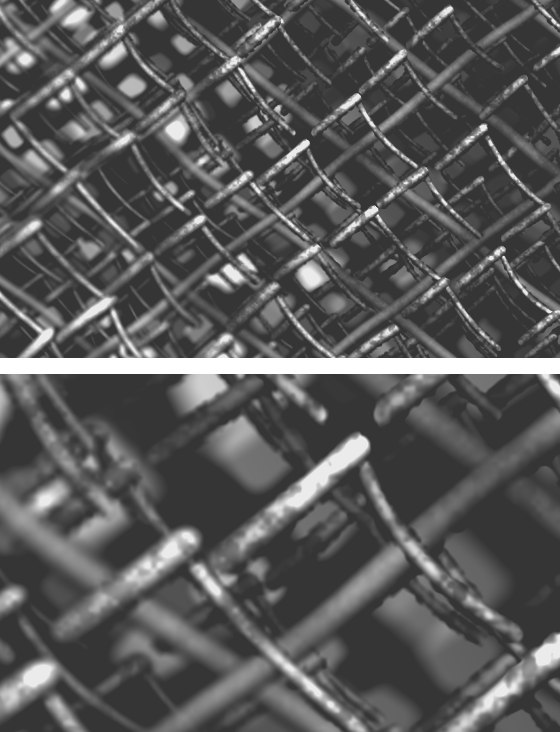
Top: the whole. Bottom: its middle third, enlarged.
A Shadertoy shader for this texture:

```glsl
const float GROUND = 0.208;                  // darkest grey
const float CONTRAST = 1.22;
const float SHADOW = 0.045;                  // depth pushed below the ground tone
const vec2 ORIGIN = vec2(1.077, 0.803);      // one crossing of the front mesh
const vec2 STEP_A = vec2(0.142, 0.116);      // repeat along the rising wires
const vec2 STEP_B = vec2(0.197, -0.209);     // repeat along the falling wires
const float DASH_RADIUS = 0.0165;
const float HOOK_RADIUS = 0.0100;
const float HOOK_SAG = -0.019;
const float LONG_RADIUS = 0.021;
const float RISING_PERIOD = 1.43;            // long wires, in lattice steps
const float FALLING_PERIOD = 1.68;
const float FALLING_TILT = 0.25;
const float SHARP_BLUR = 0.0022;
const float SOFT_BLUR = 0.0125;
const float WARP = 0.034;
const int LAYERS = 3;

float hash(vec2 c) {
    vec3 q = fract(c.xyx * 0.1031);
    q += dot(q, q.yzx + 33.33);
    return fract((q.x + q.y) * q.z);
}

float noise(vec2 p) {
    vec2 i = floor(p), f = fract(p);
    f = f * f * (3.0 - 2.0 * f);
    return mix(mix(hash(i), hash(i + vec2(1, 0)), f.x),
               mix(hash(i + vec2(0, 1)), hash(i + vec2(1, 1)), f.x), f.y);
}

// Lit round profile; side runs from -1 to 1 across the wire
float roundShade(float side, float light) {
    float s = side - 0.2;
    return GROUND + light * (1.15 * exp(-1.7 * s * s) - 0.15);
}

// Paints one bent strand with worn bark over the grey beneath it
float paintStrand(float under, vec2 p, vec2 a, vec2 b, float bend,
                  float radius, float blur, float light, float grain) {
    vec2 d = b - a;
    vec2 n = vec2(-d.y, d.x) / length(d);
    float t = clamp(dot(p - a, d) / dot(d, d), 0.0, 1.0);
    vec2 q = p - a - d * t - n * bend * 4.0 * t * (1.0 - t);
    float dist = length(q) - radius + (grain - 0.5) * 0.007;
    float cover = 1.0 - smoothstep(-blur, blur, dist);
    float shade = roundShade(dot(q, n) / radius, light * (1.0 + 1.3 * (grain - 0.5)));
    return mix(under, shade, cover);
}

// Dashes along the rising rows, joined by sagging hooks
float paintMesh(float under, vec2 p, float light, float blur, float grain, float size, float seed) {
    mat2 lattice = mat2(STEP_A, STEP_B);
    vec2 base = floor(inverse(lattice) * p);
    float grey = under;
    for (int j = -1; j <= 1; j++)
    for (int i = -1; i <= 1; i++) {
        vec2 id = base + vec2(i, j);
        float r1 = hash(id + 50.0 + seed), r2 = hash(id + 91.0 + seed);
        vec2 c = lattice * (id + 0.16 * (vec2(r1, r2) - 0.5));
        vec2 start = c - STEP_A * (0.25 + 0.2 * r2);
        vec2 tip = c + STEP_A * 0.42;
        vec2 end = c + STEP_A * 0.36 + STEP_B * (0.72 + 0.25 * r1);
        vec2 axis = tip - start;
        float along = clamp(dot(p - start, axis) / dot(axis, axis), 0.0, 1.0);
        grey = paintStrand(grey, p, tip, end, HOOK_SAG * (0.4 + 0.7 * r2), HOOK_RADIUS * size,
                           blur, light * (0.3 + 0.55 * r1), grain);
        grey = paintStrand(grey, p, start, tip, 0.0, DASH_RADIUS * size, blur,
                           light * (0.65 + 0.5 * r2) * mix(0.35, 1.05, along), grain);
    }
    return grey;
}

// Soft patches of light seen through the gaps
float gapGlow(vec2 q, float seed) {
    vec2 f = fract(q) - 0.5;
    f *= f;
    float r = hash(floor(q) + seed);
    float d = pow(dot(f, f), 0.25) + 0.12 * (noise(q * 3.0) - 0.5);
    return r * r * (1.0 - smoothstep(0.22, 0.42, d));
}

// Long wire at a signed distance from its axis
float paintLong(float under, float dist, float blur, float light) {
    float cover = 1.0 - smoothstep(-blur, blur, abs(dist) - LONG_RADIUS * 0.85);
    return mix(under, roundShade(dist / LONG_RADIUS, light), 0.88 * cover);
}

// Signed offset from the nearest multiple of the period
float nearest(float x, float period) {
    return (fract(x / period + 0.5) - 0.5) * period;
}

void mainImage(out vec4 fragColor, in vec2 fragCoord) {
    vec2 uv = fragCoord / iResolution.y;
    vec2 p = uv - ORIGIN + WARP * (vec2(noise(uv * 4.0), noise(uv * 4.0 + 37.0)) - 0.5);
    vec2 q = inverse(mat2(STEP_A, STEP_B)) * p;

    // Focus falls off toward the lower left, light toward the upper right
    float soft = 1.0 - smoothstep(0.15, 1.05, uv.x + 0.5 * (uv.y - 0.5));
    float glow = mix(1.0, 0.22, smoothstep(0.3, 1.5, uv.x + 0.5 * (uv.y - 0.4)));
    float blur = max(mix(SHARP_BLUR, SOFT_BLUR, soft), 1.0 / iResolution.y);
    float bark = smoothstep(0.2, 0.8, 0.6 * noise(uv * 75.0) + 0.4 * noise(uv * 170.0));
    float grain = mix(bark, noise(uv * 32.0), 0.25 + 0.6 * soft);
    float cloud = smoothstep(0.1, 0.9, noise(uv * 9.0 + 11.0));

    // Light between the wires
    float grey = GROUND + glow * (0.8 * gapGlow(q * vec2(1.0, 2.0) + 0.3, 20.0)
                                + 0.5 * gapGlow(q * vec2(1.8, 3.1), 70.0));

    // Woven meshes from back to front, with the long wires below the last
    for (int k = 0; k < LAYERS; k++) {
        float front = float(k) / float(LAYERS - 1);
        float scale = mix(1.4, 1.0, front);
        vec2 shift = (1.0 - front) * (0.9 * STEP_A + 0.75 * STEP_B);
        if (k == LAYERS - 1) {
            float falling = nearest(q.x - FALLING_TILT * q.y - 0.41, FALLING_PERIOD);
            float rising = nearest(q.y - 0.43, RISING_PERIOD);
            float longLight = 0.16 + 0.24 * cloud + 0.08 * grain;
            grey = paintLong(grey, falling * 0.178, blur + 0.003, 0.8 * longLight);
            grey = paintLong(grey, -rising * 0.286, blur + 0.003, longLight + 0.06 * soft);
        }
        float light = mix(0.2, 0.74, front * front) * mix(0.65, 1.2, cloud);
        light *= mix(mix(0.5, 1.1, glow), 1.0, front);
        grey = paintMesh(grey, p * scale + shift, light, blur * mix(1.4, 1.0, front), grain,
                         mix(0.95, 0.95 + 0.45 * soft, front), float(k) * 13.0);
    }
    grey = GROUND - SHADOW + CONTRAST * (grey - GROUND);
    fragColor = vec4(vec3(clamp(grey, GROUND, 0.92)), 1.0);
}
```
